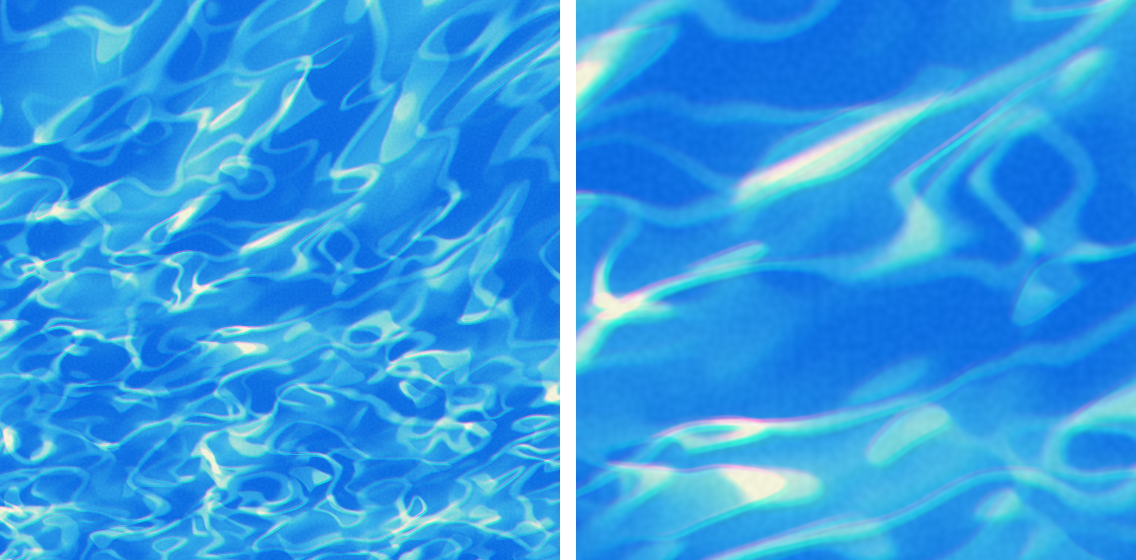
Left: the whole. Right: its middle third, enlarged.
This texture is drawn by a three.js fragment shader. Its source:

```glsl
varying vec2 vUv;

#define DEEP vec3(0.045, 0.425, 0.885)
#define SKY vec3(0.21, 0.69, 0.915)
#define TEAL vec3(0.46, 0.83, 0.86)
#define GLINT vec3(0.95, 0.95, 0.86)
#define FAR_SCALE vec2(5.2, 7.6)
#define NEAR_GAIN vec2(4.2, 4.6)
#define WARP 0.34
#define LINE_WIDTH 0.105
#define DISPERSION vec2(0.0022, -0.0028)
#define GRAIN 0.03

// Gradient noise, roughly -0.7 to 0.7
vec2 gradientAt(vec2 cell) {
  float h = fract(sin(dot(cell, vec2(127.1, 311.7))) * 43758.5);
  return vec2(cos(h * 6.2832), sin(h * 6.2832));
}

float noise(vec2 p) {
  vec2 i = floor(p);
  vec2 f = p - i;
  vec2 u = f * f * f * (f * (f * 6.0 - 15.0) + 10.0);
  vec2 e = vec2(1.0, 0.0);
  float low = mix(dot(gradientAt(i), f), dot(gradientAt(i + e.xy), f - e.xy), u.x);
  float high = mix(dot(gradientAt(i + e.yx), f - e.yx), dot(gradientAt(i + e.xx), f - e.xx), u.x);
  return mix(low, high, u.y);
}

// Tilted water surface: broad slanted waves far off, small flat ones nearby
vec2 surface(vec2 uv) {
  float depth = 1.0 - uv.y;
  float x = uv.x - 0.5;
  float slant = mix(0.58, 0.16, smoothstep(0.0, 0.8, depth));
  float y = depth + slant * x;
  return vec2(x, y) * (FAR_SCALE + NEAR_GAIN * vec2(depth, y));
}

vec2 warp(vec2 p, float amount) {
  return p + amount * vec2(noise(p + 17.3), noise(p + 41.9));
}

// Bright thread along the zero contour of a noise value
float thread(float n, float width) {
  return 1.0 - smoothstep(width * 0.25, width, abs(n));
}

// Amount of light focused at a point
float caustics(vec2 uv) {
  vec2 p = warp(surface(uv), WARP);
  vec2 q = warp(p * 1.8 + 5.7, WARP);
  float nearby = smoothstep(1.0, 0.45, uv.y);

  float ripple = noise(q * 1.9 + 33.0);
  float broad = noise(p + 3.1) + 0.06 * ripple * nearby;
  float fine = noise(q) + 0.1 * ripple;
  float swell = noise(p * 0.55 + 23.0);
  float focus = smoothstep(-0.25, 0.3, noise(p * 0.8 + 61.0));

  // Soft body of the water, lighter on one side of each wave
  float light = 0.12 + 0.75 * swell + 0.17 * smoothstep(-0.03, 0.14, broad);
  light += (0.24 * fine + 0.14 * ripple) * mix(0.4, 1.0, nearby);
  light = max(light, 0.04 + 0.25 * light);

  // Contour threads and pale flat patches
  float wide = thread(broad, LINE_WIDTH * (0.7 + 0.4 * focus));
  float thin = thread(fine - 0.15, LINE_WIDTH * mix(1.0, 1.4, nearby));
  float islands = noise(q * 0.9 + 80.0) + 0.08 * ripple;
  float patchMask = smoothstep(0.21, 0.28, islands);
  float rim = thread(islands - 0.25, 0.07);
  light += wide * (0.27 + 0.2 * focus);
  light += thin * (0.06 + 0.34 * focus) * mix(0.6, 1.0, nearby);
  light += patchMask * (0.2 + 0.14 * focus) + rim * 0.1 * focus;

  // Hot spots where the light folds over itself
  float hot = smoothstep(0.2, 0.42, noise(p * 1.2 + 97.0));
  light += hot * max(wide, thin) * 0.32;
  return light;
}

vec3 waterColor(vec3 light) {
  vec3 color = mix(DEEP, SKY, clamp(light / 0.5, 0.0, 1.0));
  color = mix(color, TEAL, clamp((light - 0.5) / 0.26, 0.0, 1.0));
  return mix(color, GLINT, clamp((light - 0.78) / 0.5, 0.0, 1.0));
}

void main() {
  // Each channel bends a little differently, giving coloured fringes
  vec3 light = vec3(
    caustics(vUv + DISPERSION),
    caustics(vUv),
    caustics(vUv - DISPERSION));
  vec3 color = waterColor(light);

  // Faint grain
  color += GRAIN * noise(vUv * 190.0);
  gl_FragColor = vec4(color, 1.0);
}
```
